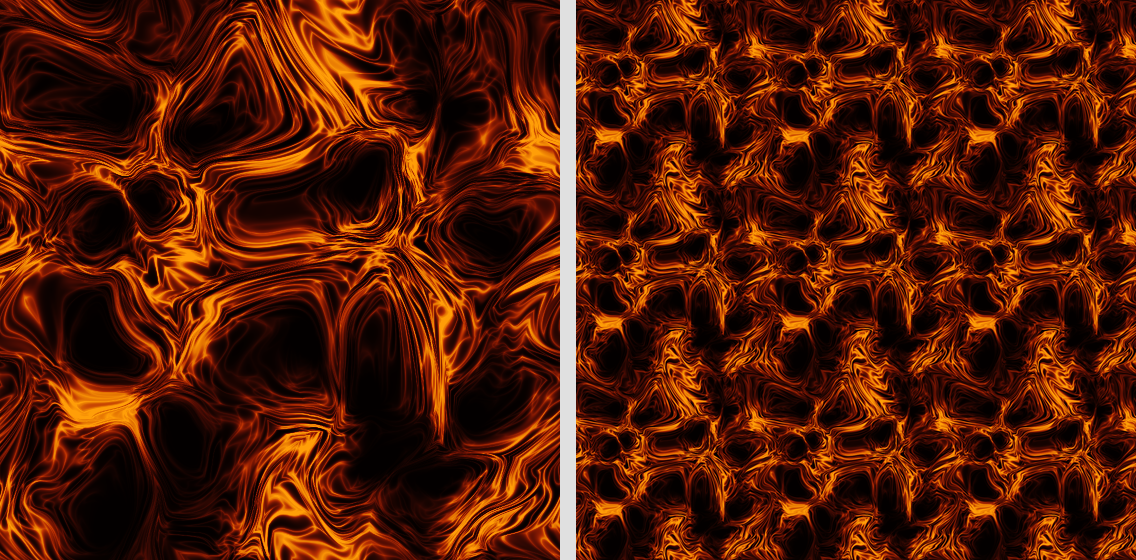
Left: one tile. Right: repeated 3 by 3.
Write a three.js fragment shader that draws this texture.

```glsl
// Tileable molten veins: glowing filaments swirling around dark cells.
varying vec2 vUv;

const float CELLS = 4.0;          // dark cells per side
const float JITTER = 0.8;         // irregularity of the cells
const float WARP = 0.1;           // strength of the largest swirl
const float FILAMENT = 0.062;     // thickness of the finest strands
const float GAIN = 1.4;           // overall heat
const float VEIN = 0.06;          // thickness of the hot cell borders
const float SOFTNESS = 0.0005;    // smoothing radius, in canvas units

const vec3 SOOT   = vec3(0.01, 0.00, 0.00);
const vec3 EMBER  = vec3(0.18, 0.03, 0.01);
const vec3 RUST   = vec3(0.33, 0.05, 0.01);
const vec3 RED    = vec3(0.52, 0.10, 0.01);
const vec3 ORANGE = vec3(0.73, 0.19, 0.01);
const vec3 AMBER  = vec3(0.89, 0.45, 0.01);
const vec3 GOLD   = vec3(1.00, 0.62, 0.03);

vec3 hash(vec3 p) {
  p = fract(p * vec3(0.1031, 0.1030, 0.0973));
  p += dot(p, p.yxz + 33.33);
  return fract((p.xxy + p.yxx) * p.zyx);
}

// Gradient noise that wraps in x and y; z selects the slice.
float corner(vec3 cell, vec3 offset, vec3 c, float period) {
  vec3 id = cell + c;
  id.xy = mod(id.xy, period);
  return dot(hash(id) * 2.0 - 1.0, offset - c);
}

float noise(vec2 uv, float period, float z) {
  vec3 p = vec3(uv * period, z);
  vec3 i = floor(p);
  vec3 f = p - i;
  vec3 u = f * f * f * (f * (f * 6.0 - 15.0) + 10.0);
  vec2 o = vec2(0.0, 1.0);
  vec4 near = vec4(corner(i, f, o.xxx, period), corner(i, f, o.yxx, period),
                   corner(i, f, o.xyx, period), corner(i, f, o.yyx, period));
  vec4 far = vec4(corner(i, f, o.xxy, period), corner(i, f, o.yxy, period),
                  corner(i, f, o.xyy, period), corner(i, f, o.yyy, period));
  vec4 slice = mix(near, far, u.z);
  vec2 row = mix(slice.xz, slice.yw, u.x);
  return 1.7 * mix(row.x, row.y, u.y);
}

// Distances to the nearest and second nearest cell centre.
vec2 cellular(vec2 uv) {
  vec2 p = uv * CELLS;
  vec2 i = floor(p);
  vec2 f = p - i;
  vec2 nearest = vec2(8.0);
  for (int y = -1; y <= 1; y++) {
    for (int x = -1; x <= 1; x++) {
      vec2 g = vec2(float(x), float(y));
      vec2 jitter = hash(vec3(mod(i + g, CELLS), 7.0)).xy - 0.5;
      float d = length(g + 0.5 + JITTER * jitter - f);
      nearest.y = min(nearest.y, max(nearest.x, d));
      nearest.x = min(nearest.x, d);
    }
  }
  return nearest;
}

// Swirl the plane with ever smaller eddies.
vec2 swirl(vec2 p) {
  float size = WARP;
  float period = 3.0;
  for (int i = 0; i < 3; i++) {
    p += size * vec2(noise(p, period, 20.5), noise(p, period, 31.5));
    size *= 0.4;
    period = period * 2.0 + 1.0;
  }
  return p;
}

float heatAt(vec2 uv) {
  vec2 p = swirl(uv);
  vec2 d = cellular(p);
  float height = 1.3 * d.x - 0.6 * d.y + 0.3 * noise(p, 6.0, 43.5);

  // Strands follow the contours of the height field.
  float strands = 0.0;
  for (int i = 0; i < 4; i++) {
    float k = float(i);
    float n = noise(p, 5.0 + 3.0 * k, height * (5.0 + 3.0 * k) + 60.0 + 17.0 * k);
    strands += (1.0 - 0.15 * k) * exp(-abs(n) / (FILAMENT + 0.008 * k));
  }

  // Cores stay dark, patches smoulder, some borders run hot.
  float core = smoothstep(0.08, 0.6, d.x);
  float smoulder = mix(0.22, 1.0, smoothstep(-0.45, 0.5, noise(p, 5.0, 51.5)));
  float hot = smoothstep(-0.1, 0.5, noise(p, 4.0, 57.5));
  float vein = hot * exp(-(d.y - d.x) / VEIN);
  return GAIN * strands * core * smoulder + vein * (0.4 + 0.6 * strands);
}

vec3 glow(float heat) {
  vec3 c = mix(SOOT, EMBER, clamp(heat / 0.18, 0.0, 1.0));
  c = mix(c, RUST, clamp((heat - 0.18) / 0.15, 0.0, 1.0));
  c = mix(c, RED, clamp((heat - 0.33) / 0.19, 0.0, 1.0));
  c = mix(c, ORANGE, clamp((heat - 0.52) / 0.21, 0.0, 1.0));
  c = mix(c, AMBER, clamp((heat - 0.73) / 0.27, 0.0, 1.0));
  return mix(c, GOLD, clamp((heat - 1.0) / 0.6, 0.0, 1.0));
}

void main() {
  vec2 s = vec2(SOFTNESS, -SOFTNESS);
  float heat = heatAt(vUv + s.xx) + heatAt(vUv + s.xy)
             + heatAt(vUv + s.yx) + heatAt(vUv + s.yy);
  gl_FragColor = vec4(glow(0.25 * heat), 1.0);
}
```
